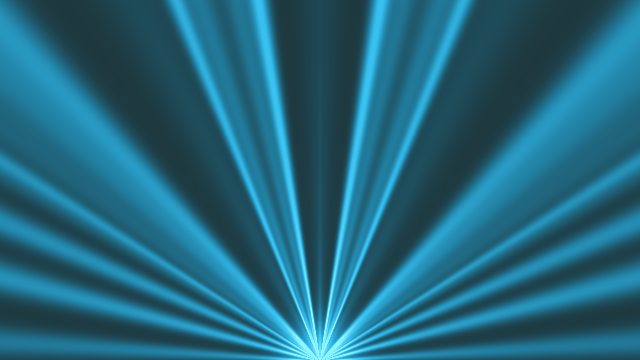
Reproduce this background procedurally as a Shadertoy shader.

```glsl
#define SOURCE_Y -0.004
#define CORE_RADIUS 0.10
#define HALO_RADIUS 0.24
#define HALO_GAIN 0.75
#define AXIS_WIDTH 0.005
#define SHADOW_COLOR vec3(0.115, 0.205, 0.225)
#define BEAM_COLOR vec3(0.13, 0.50, 0.635)
#define BRIGHT_COLOR vec3(0.20, 0.74, 0.93)
#define HOT_COLOR vec3(0.56, 0.96, 1.0)

// Each beam: angle from vertical, angular width (degrees), strength
const int BEAM_COUNT = 14;
const vec3 BEAMS[BEAM_COUNT] = vec3[](
    vec3(0.0, 3.2, 0.10),
    vec3(9.6, 1.5, 0.88),
    vec3(13.0, 2.2, 0.40),
    vec3(18.5, 2.6, 0.42),
    vec3(21.8, 1.3, 0.66),
    vec3(27.0, 4.5, 0.13),
    vec3(43.2, 3.1, 0.56),
    vec3(48.2, 3.6, 0.42),
    vec3(54.0, 3.0, 0.25),
    vec3(57.8, 1.3, 0.42),
    vec3(59.5, 1.9, 0.25),
    vec3(66.3, 2.4, 0.56),
    vec3(75.2, 2.7, 0.58),
    vec3(86.5, 2.6, 0.42)
);

float bell(float x) {
    return exp(-x * x);
}

float beamLight(float angle) {
    float light = 0.02;
    for (int i = 0; i < BEAM_COUNT; i++) {
        vec3 beam = BEAMS[i];
        light += beam.z * bell((angle - beam.x) / beam.y);
    }
    return light;
}

vec3 lightColor(float light) {
    vec3 color = mix(SHADOW_COLOR, BEAM_COLOR, clamp(light / 0.5, 0.0, 1.0));
    color = mix(color, BRIGHT_COLOR, clamp((light - 0.5) / 0.4, 0.0, 1.0));
    return mix(color, HOT_COLOR, smoothstep(0.85, 1.5, light));
}

void mainImage(out vec4 fragColor, in vec2 fragCoord) {
    // Mirrored coordinates around the light source, in canvas heights
    vec2 p = (fragCoord - vec2(0.5 * iResolution.x, 0.0)) / iResolution.y;
    p = vec2(abs(p.x), p.y - SOURCE_Y);
    float radius = length(p);
    float angle = degrees(atan(p.x, p.y));

    // Beams gain strength towards the source
    float halo = exp(-radius / HALO_RADIUS);
    float light = beamLight(angle) * (1.0 + HALO_GAIN * halo);

    // Soft halo, hot core and faint central streak
    light += 0.14 * halo + 0.95 * bell(radius / CORE_RADIUS);
    light += 0.16 * bell(p.x / AXIS_WIDTH) * exp(-p.y / 0.4);

    fragColor = vec4(lightColor(light), 1.0);
}
```
